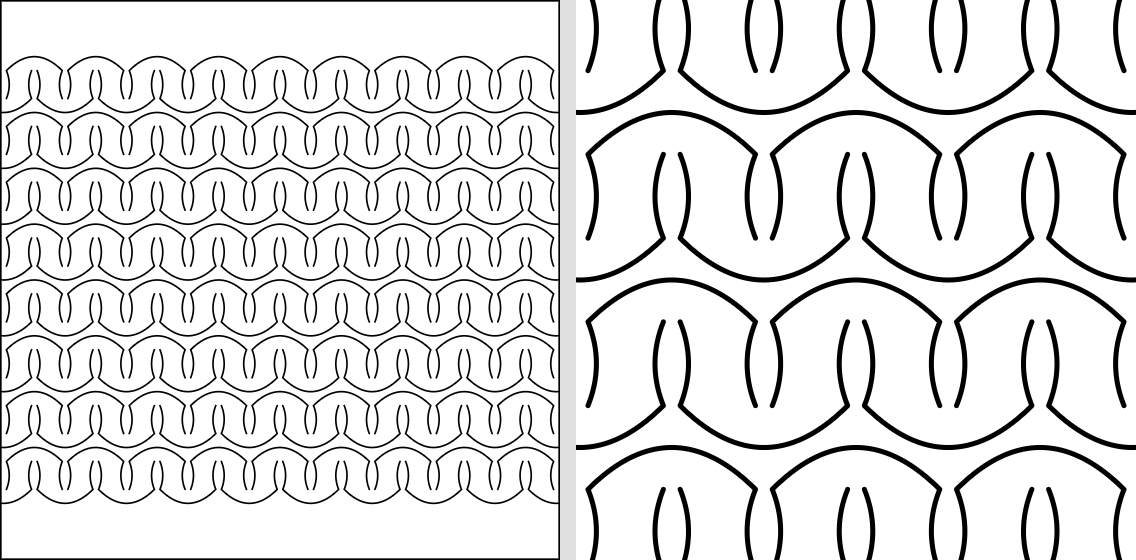
Left: the whole. Right: its middle third, enlarged.
A WebGL 2 fragment shader for this pattern:

```glsl
#version 300 es
precision highp float;
// Draws eight rows of interlocking knit loops in thin black line inside a square frame.

uniform vec2 u_resolution;
out vec4 fragColor;

// Distance to the parabola y = sag * (1 - (x / halfSpan)^2), ended at its chord.
float arcDistance(vec2 p, float halfSpan, float sag) {
    float k = sag / (halfSpan * halfSpan);
    float x = clamp(p.x, -halfSpan, halfSpan);
    for (int i = 0; i < 6; i++) {
        float slope = -2.0 * k * x;
        float error = x - p.x + (sag - k * x * x - p.y) * slope;
        x = clamp(x - error / (1.0 + slope * slope), -halfSpan, halfSpan);
    }
    return length(p - vec2(x, sag - k * x * x));
}

// Distance to the repeated upright loops: a domed top on two inward-bowed legs.
float loopDistance(vec2 p, float centerX) {
    float row = clamp(floor(p.y - 0.125), 1.0, 8.0);
    float x = mod(p.x - centerX + 0.55, 1.1) - 0.55;
    float y = p.y - row;
    float dome = arcDistance(vec2(x, y - 0.75), 0.5, 0.25);
    float leg = arcDistance(vec2(y - 0.5, 0.5 - abs(x)), 0.25, 0.05);
    return min(dome, leg);
}

void main() {
    // Ten units across, plus half a stroke on each side.
    vec2 p = gl_FragCoord.xy / u_resolution * 10.03 - 0.015;
    float pixel = 10.03 / min(u_resolution.x, u_resolution.y);

    // Upright loops, then hanging loops half a step along.
    float upright = loopDistance(p, 0.6);
    float hanging = loopDistance(vec2(p.x, 10.0 - p.y), 1.15);

    // Border
    vec2 edge = min(p, 10.0 - p);
    float frame = abs(min(edge.x, edge.y));

    float d = min(min(upright, hanging), frame);
    float ink = clamp(0.5 + (0.015 - d) / pixel, 0.0, 1.0);
    fragColor = vec4(vec3(1.0 - ink), 1.0);
}
```
